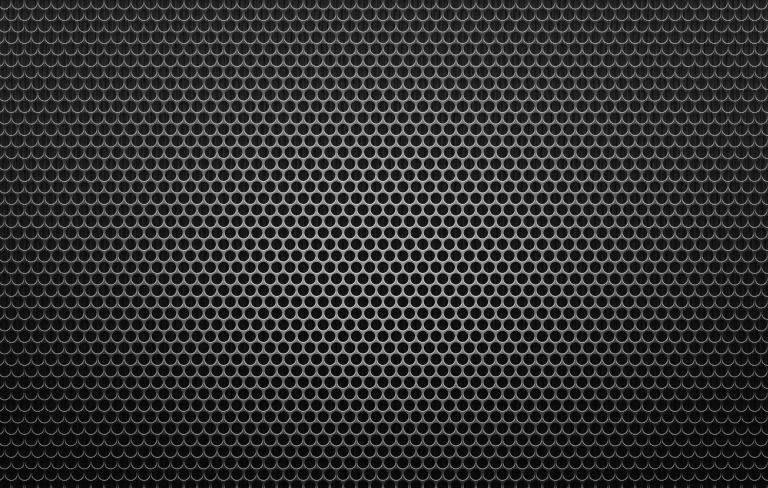
This texture is drawn by a WebGL 1 fragment shader. Its source:

```glsl
precision highp float;
uniform vec2 u_resolution;

// Offset from the nearest centre of a hexagonal lattice with unit pitch
vec2 hexOffset(vec2 g) {
  vec2 cell = vec2(1.0, 1.7320508);
  vec2 a = mod(g, cell) - 0.5 * cell;
  vec2 b = mod(g + 0.5 * cell, cell) - 0.5 * cell;
  return dot(a, a) < dot(b, b) ? a : b;
}

// Fine vertical brushing, about -1 to 1, drifting slowly along its length
float brushed(vec2 p) {
  float s = sin(p.x * 690.0 + 2.0 * sin(p.y * 23.0));
  s += sin(p.x * 1130.0 + 3.0 * sin(p.y * 17.0 + p.x * 9.0));
  s += sin(p.x * 417.0 + 1.5 * sin(p.y * 31.0 + p.x * 5.0));
  return s / 3.0;
}

void main() {
  vec2 p = gl_FragCoord.xy / u_resolution.y;
  vec2 centre = vec2(0.5 * u_resolution.x / u_resolution.y, 0.5);
  float pitch = 0.0272;
  float blur = 0.6 / (u_resolution.y * pitch);

  // Perforations
  vec2 d = hexOffset(p / pitch + vec2(0.15, 0.7));
  float r = length(d);
  float up = d.y / max(r, 0.001);
  float metalMask = smoothstep(0.415 - blur, 0.415 + blur, r);

  // Wide oval light that leaves the corners in shade
  vec2 q = (p - centre) / vec2(0.79, 0.57);
  float light = 1.0 - smoothstep(0.1, 1.2, length(q));

  // Brushed backing, paler toward the top and under each lower rim
  float backing = mix(0.045, 0.15, smoothstep(0.0, 1.0, p.y));
  backing *= 1.0 + 0.4 * brushed(p);
  float hole = backing * (0.85 - 0.5 * d.y);

  // Sheet fades into the backing; its rims keep a bright lower crescent
  float sheet = mix(backing * 1.1, 0.57, light);
  float rim = 1.0 - smoothstep(0.025, 0.045 + blur, abs(r - 0.44));
  float crescent = smoothstep(0.5, -0.7, up);
  sheet += rim * crescent * mix(0.36, 0.2, light);
  sheet -= rim * (1.0 - crescent) * 0.06 * light;

  float shade = mix(hole, sheet, metalMask);
  gl_FragColor = vec4(vec3(clamp(shade, 0.0, 1.0)), 1.0);
}
```
